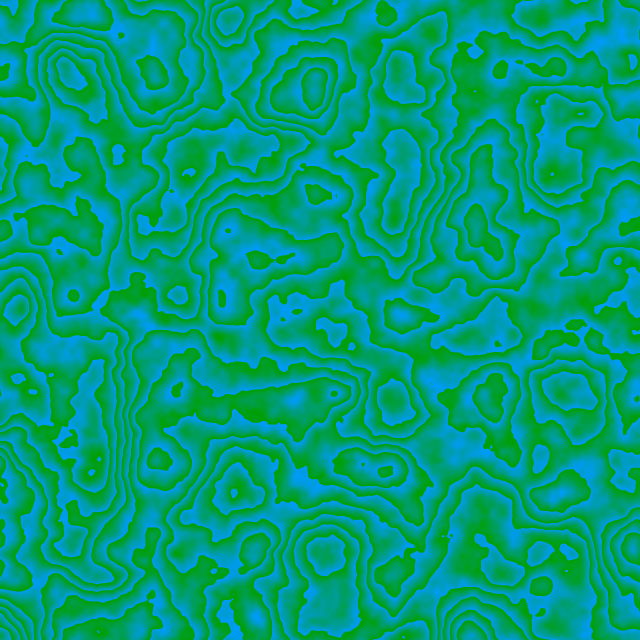
Reproduce this pattern procedurally as a Shadertoy shader.

```glsl
// Contour bands of a rough height field: layered value noise is scaled to
// several levels, and each level ramps from green to blue before it wraps
// back to green along a crisp line.

const vec3 LOW_GREEN = vec3(0.0, 0.625, 0.0);
const vec3 HIGH_BLUE = vec3(0.0, 0.607, 1.0);
const float BASE_CELLS = 8.0;   // coarsest noise cells across the canvas
const float LEVELS = 6.2;       // bands per unit of noise height
const float GAIN = 0.4;         // amplitude ratio between octaves
const int OCTAVES = 5;

// Integer hash of a lattice point, from 0 to 1
float hash(ivec2 cell, int seed) {
    uint n = uint(cell.x) * 1597334677u ^ uint(cell.y) * 3812015801u;
    n ^= uint(seed) * 2654435769u;
    n = (n ^ (n >> 16)) * 2146121005u;
    n = (n ^ (n >> 15)) * 2221713035u;
    n ^= n >> 16;
    return float(n >> 8) / 16777216.0;
}

// Smoothly interpolated lattice values
float valueNoise(vec2 p, int seed) {
    ivec2 cell = ivec2(floor(p));
    vec2 t = fract(p);
    t = t * t * (3.0 - 2.0 * t);
    float bottom = mix(hash(cell, seed), hash(cell + ivec2(1, 0), seed), t.x);
    float top = mix(hash(cell + ivec2(0, 1), seed), hash(cell + ivec2(1, 1), seed), t.x);
    return mix(bottom, top, t.y);
}

// Sum of octaves, each twice as fine as the one before
float terrain(vec2 p, float gain) {
    float height = 0.0;
    float amplitude = 1.0;
    for (int i = 0; i < OCTAVES; i++) {
        height += amplitude * valueNoise(p, i + 1);
        p = p * 2.0 + vec2(0.37, 0.61);
        amplitude *= gain;
    }
    return height;
}

// Sawtooth from 0 to 1 whose falling edge is one pixel wide
float smoothSaw(float level, float pixelWidth) {
    float ramp = fract(level);
    return min(ramp, (1.0 - ramp) / clamp(pixelWidth, 0.0001, 0.5));
}

void mainImage(out vec4 fragColor, in vec2 fragCoord) {
    vec2 uv = fragCoord / iResolution.y;
    float level = LEVELS * terrain(uv * BASE_CELLS, GAIN);
    float band = smoothSaw(level, fwidth(level));
    fragColor = vec4(mix(LOW_GREEN, HIGH_BLUE, band), 1.0);
}
```
